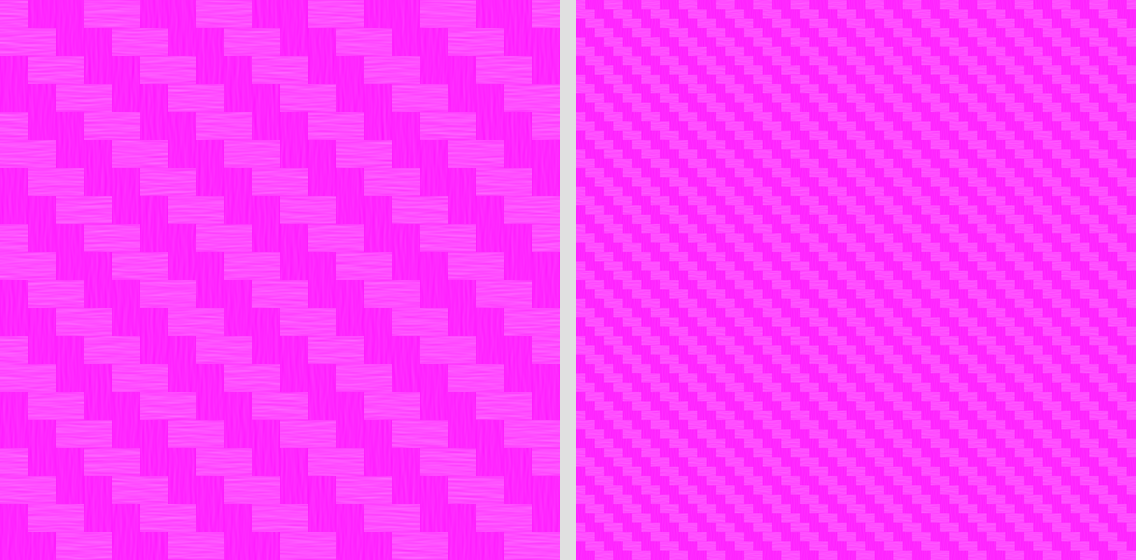
Left, the tile; right, the same tile 3 across and 3 down.
This pattern is drawn by a Shadertoy shader. Its source:

```glsl
// Two-over-two twill weave of magenta threads with fine brushed fibres.

const float THREADS = 20.0;               // threads across and down, a multiple of 4
const float FLOAT_LENGTH = 2.0;           // crossings each thread passes over
const float TWILL_SHIFT = 2.0;            // where the diagonal starts
const vec3 WEFT_COLOR = vec3(1.0, 0.31, 1.0);
const vec3 WARP_COLOR = vec3(1.0, 0.155, 1.0);
const float WEFT_STREAK = 0.030;          // fibre contrast of each thread set
const float WARP_STREAK = 0.017;
const int FIBRE_WAVES = 18;
const float FIBRE_FREQ_MIN = 35.0;        // waves per canvas, across the thread
const float FIBRE_FREQ_MAX = 225.0;
const float DRIFT_FREQ_MAX = 14.0;        // waves per canvas, along the thread
const float DRIFT = 1.6;
const float EDGE_WIDTH = 0.14;            // share of the half thread
const float EDGE_SHADE = 0.16;
const float TAU = 6.283185;

float hash(float n) {
    return fract(sin(n * 12.9898 + 4.137) * 43758.5);
}

// 1 where the horizontal weft lies on top, 0 where the warp does
float weftOnTop(vec2 cell) {
    float step4 = mod(cell.x + cell.y + TWILL_SHIFT, 2.0 * FLOAT_LENGTH);
    return 1.0 - step(FLOAT_LENGTH - 0.5, step4);
}

// Weave mask, blended over one pixel at the cell borders
float weaveMask(vec2 uv, vec2 pixel) {
    vec2 p = uv * THREADS - 0.5;
    vec2 cell = floor(p);
    vec2 blend = clamp((fract(p) - 0.5) / (pixel * THREADS) + 0.5, 0.0, 1.0);
    float low = mix(weftOnTop(cell), weftOnTop(cell + vec2(1.0, 0.0)), blend.x);
    float high = mix(weftOnTop(cell + vec2(0.0, 1.0)), weftOnTop(cell + 1.0), blend.x);
    return mix(low, high, blend.y);
}

// Layered sines with whole frequencies, so the fibres wrap at the canvas edge
float fibres(float along, float across, float pixel, float seed) {
    float sum = 0.0;
    for (int i = 0; i < FIBRE_WAVES; i++) {
        float n = seed + float(i) * 3.0;
        float freq = floor(mix(FIBRE_FREQ_MIN, FIBRE_FREQ_MAX, hash(n)));
        float driftFreq = 1.0 + floor(DRIFT_FREQ_MAX * hash(n + 1.0));
        float phase = TAU * hash(n + 2.0);
        float drift = DRIFT * sin(TAU * driftFreq * along + phase * 5.0);
        float visible = 1.0 - smoothstep(0.4, 0.6, freq * pixel);
        sum += visible * sin(TAU * freq * across + drift + phase);
    }
    return sum / sqrt(0.5 * float(FIBRE_WAVES));
}

// One set of parallel threads: base colour, fibres and shaded borders
vec3 threadColor(vec3 base, float along, float across, float pixel, float streak, float seed) {
    float side = abs(fract(across * THREADS) - 0.5) * 2.0;
    float edge = smoothstep(1.0 - EDGE_WIDTH, 1.0, side);
    float green = base.g + streak * fibres(along, across, pixel, seed);
    return vec3(base.r, green * (1.0 - EDGE_SHADE * edge), base.b);
}

void mainImage(out vec4 fragColor, in vec2 fragCoord) {
    vec2 uv = fragCoord / iResolution.xy;
    vec2 pixel = 1.0 / iResolution.xy;
    vec3 weft = threadColor(WEFT_COLOR, uv.x, uv.y, pixel.y, WEFT_STREAK, 11.0);
    vec3 warp = threadColor(WARP_COLOR, uv.y, uv.x, pixel.x, WARP_STREAK, 97.0);
    fragColor = vec4(mix(warp, weft, weaveMask(uv, pixel)), 1.0);
}
```
